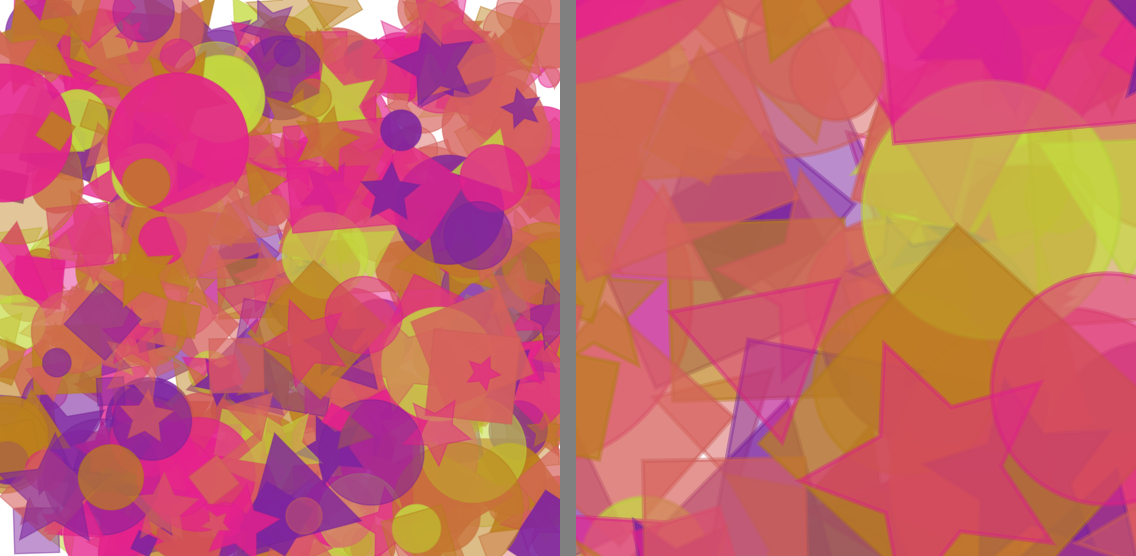
Left: the whole. Right: its middle third, enlarged.
This background is drawn by a Shadertoy shader. Its source:

```glsl
// Translucent confetti: circles, triangles, squares and five-pointed stars
// over white. Each layer is a turned, shifted grid with one random shape per
// cell, painted by signed distance with a see-through fill and a denser rim.

const float PI = 3.14159;
const int LAYERS = 24;

vec4 hash4(vec3 seed) {
    vec4 h = fract(seed.xyzx * vec4(0.1031, 0.1030, 0.0973, 0.1099));
    h += dot(h, h.wzxy + 33.33);
    return fract((h.xxyz + h.yzzw) * h.zywx);
}

// Distance to an n-pointed figure; inner is the notch radius relative to the tip
float pointedShape(vec2 p, float radius, float n, float inner, float turn) {
    float halfSector = PI / n;
    float angle = mod(atan(p.y, p.x) + turn + halfSector, 2.0 * halfSector) - halfSector;
    vec2 folded = length(p) * vec2(cos(angle), abs(sin(angle)));
    vec2 edge = inner * vec2(cos(halfSector), sin(halfSector)) - vec2(1.0, 0.0);
    return dot(folded - vec2(radius, 0.0), normalize(vec2(edge.y, -edge.x)));
}

float shapeDistance(vec2 p, float radius, float kind, float turn) {
    float n = kind < 0.56 ? 3.0 : kind < 0.77 ? 4.0 : 5.0;
    float inner = n > 4.5 ? 0.48 : cos(PI / n);
    return kind < 0.34 ? length(p) - radius : pointedShape(p, radius, n, inner, turn);
}

vec3 palette(float pick) {
    if (pick < 0.27) return vec3(0.84, 0.38, 0.36);  // salmon
    if (pick < 0.52) return vec3(0.74, 0.50, 0.11);  // ochre
    if (pick < 0.72) return vec3(0.90, 0.13, 0.55);  // magenta
    if (pick < 0.89) return vec3(0.49, 0.14, 0.62);  // purple
    return vec3(0.77, 0.86, 0.25);                   // lime
}

void mainImage(out vec4 fragColor, in vec2 fragCoord) {
    vec2 uv = fragCoord / iResolution.y;
    vec2 canvas = vec2(iResolution.x / iResolution.y, 1.0);
    float soft = 0.7 / iResolution.y;
    vec3 color = vec3(1.0);

    for (int i = 0; i < LAYERS; i++) {
        // Turned and shifted grid of this layer
        float layer = float(i);
        float size = mix(0.16, 0.30, fract(layer * 0.618));
        float c = cos(layer * 2.4), s = sin(layer * 2.4);
        mat2 spin = mat2(c, s, -s, c);
        vec2 grid = spin * uv / size + 20.0 + layer * vec2(3.37, 5.71);

        // One shape kept whole inside its cell
        vec4 place = hash4(vec3(floor(grid), layer + 3.0));
        vec4 look = hash4(vec3(floor(grid), layer + 71.0));
        float reach = mix(0.12, 0.46, place.z);
        vec2 center = 0.5 + (place.xy - 0.5) * (0.97 - 2.0 * reach);
        vec2 p = (fract(grid) - center) * size;
        float d = shapeDistance(p, reach * size, look.x, place.w * 2.0 * PI);

        // Only shapes centered on the canvas, so the borders thin out
        vec2 offCenter = abs(uv - p * spin - 0.5 * canvas);
        float present = step(offCenter.x, 0.5 * canvas.x) * step(offCenter.y, 0.5);

        // Fill, then rim
        vec3 paint = palette(look.y);
        float fill = present * (1.0 - smoothstep(-soft, soft, d));
        float rim = present * (1.0 - smoothstep(-soft, soft, abs(d) - 0.0013));
        color = mix(color, paint, fill * mix(0.42, 0.9, look.z));
        color = mix(color, paint * 0.94, rim * 0.45);
    }

    fragColor = vec4(color, 1.0);
}
```
